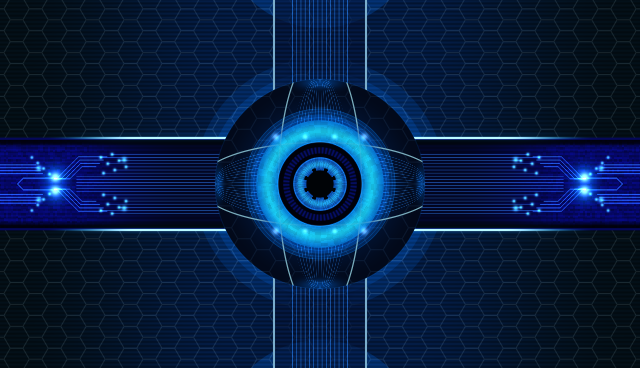
Write a WebGL 1 fragment shader that draws this background.

```glsl
precision highp float;
// A glowing mechanical eye in a glass sphere, where two circuit bands cross
// over a hexagon mesh. Everything is mirrored about both axes and layered
// from back to front with distance functions; one unit is the canvas height.
uniform vec2 u_resolution;

const vec3 ICE = vec3(0.73, 0.88, 0.91);
const vec3 CYAN = vec3(0.10, 0.78, 0.93);
const vec3 STEEL = vec3(0.14, 0.42, 0.72);

float hash(vec2 p) {
  return fract(sin(dot(p, vec2(127.1, 311.7))) * 43758.5453);
}

// Antialiased coverage of a shape with signed distance d.
float fill(float d) {
  return clamp(0.5 - d * u_resolution.y, 0.0, 1.0);
}

float stroke(float d, float halfWidth) {
  return fill(abs(d) - halfWidth);
}

// Soft window that is 1 between a and b.
float span(float x, float a, float b) {
  return smoothstep(a - 0.004, a, x) * (1.0 - smoothstep(b, b + 0.004, x));
}

// Distance to the nearest edge of a flat-topped hexagon mesh.
float hexEdge(vec2 p, float size) {
  vec2 s = vec2(1.0, 1.732);
  p = p.yx / size;
  vec2 a = mod(p, s) - 0.5 * s;
  vec2 b = mod(p - 0.5 * s, s) - 0.5 * s;
  vec2 c = abs(dot(a, a) < dot(b, b) ? a : b);
  return (0.5 - max(dot(c, 0.5 * s), c.x)) * size;
}

float spark(vec2 p, float size) {
  return exp(-dot(p, p) / (size * size));
}

// Evenly spaced hairlines along one axis.
float hairlines(float x, float spacing) {
  return stroke((fract(x / spacing) - 0.5) * spacing, 0.0008);
}

// Circuit traces, hubs and pads in the mirrored quadrant q.
vec3 circuit(vec2 q) {
  float lines = 0.0;
  float pads = 0.0;
  for (int i = 0; i < 10; i++) {
    float k = float(i);
    float y = 0.004 + 0.0085 * k;
    float end = k < 3.0 ? 0.66 : 0.52 + 0.08 * fract(k * 0.618);
    lines += stroke(q.y - y, 0.0007) * span(q.x, 0.2, end) * 0.65;
    if (k > 2.0) pads += spark(q - vec2(end, y), 0.0045);
  }
  for (int i = 0; i < 4; i++) {
    float k = float(i);
    // Fan of traces that bends from the hub to a level run.
    float bend = min(0.047 + 0.009 * k, 0.014 + max(0.0, 0.68 + 0.012 * k - q.x));
    lines += stroke(q.y - bend, 0.0011) * span(q.x, 0.61 - 0.01 * k, 0.72) * 0.8;
    // Bus that leaves through the side of the canvas.
    float y = 0.028 + 0.008 * k;
    lines += stroke(q.y - y, 0.001) * span(q.x, 0.755 + 0.006 * k, 1.0);
    pads += spark(q - vec2(0.735 + 0.016 * k, 0.027 + 0.015 * k), 0.004);
  }
  lines += stroke(q.y - min(0.016, 0.822 - q.x), 0.0012) * span(q.x, 0.72, 0.822);
  pads += spark(q - vec2(0.764, 0.043), 0.007) + spark(q - vec2(0.532, 0.066), 0.007);
  vec2 hub = q - vec2(0.719, 0.018);
  return lines * vec3(0.18, 0.48, 0.85) + pads * vec3(0.3, 0.8, 0.95)
    + spark(hub, 0.012) * ICE + spark(hub, 0.03) * vec3(0.0, 0.35, 0.6);
}

vec3 eye(vec3 col, vec2 p) {
  float r = length(p);
  float a = atan(p.y, p.x);
  float plates = hash(floor(vec2(a * 9.0, r * 130.0)));
  float fine = hash(floor(vec2(a * 26.0, r * 50.0)));

  // Outer glow and cyan iris.
  col += vec3(0.0, 0.16, 0.34) * (0.5 * fill(r - 0.205) + 0.5 * fill(r - 0.187));
  col += stroke(mod(r, 0.008) - 0.004, 0.0008) * span(r, 0.17, 0.207) * vec3(0.0, 0.12, 0.2);
  vec3 iris = mix(vec3(0.02, 0.43, 0.82), CYAN, exp(-pow((r - 0.142) / 0.02, 2.0)));
  col = mix(col, iris * (0.88 + 0.12 * plates + 0.06 * fine), fill(r - 0.173));
  col += 0.6 * spark(abs(p) - vec2(0.12, 0.128), 0.009) * ICE;
  col += 0.4 * spark(abs(p) - vec2(0.04, 0.128), 0.007) * ICE;

  // Dark moat with a deep blue track.
  float track = span(r, 0.085, 0.098) * (0.6 + 0.4 * sin(a * 60.0));
  col = mix(col, vec3(0.0, 0.005, 0.04) + track * vec3(0.02, 0.05, 0.36), fill(r - 0.114));
  col += stroke(r - 0.114, 0.0015) * vec3(0.0, 0.15, 0.3);

  // Inner lens and toothed pupil.
  vec3 lens = mix(vec3(0.03, 0.27, 0.68), vec3(0.12, 0.62, 0.9), exp(-pow((r - 0.054) / 0.01, 2.0)));
  col = mix(col, lens * (0.82 + 0.25 * fine), fill(r - 0.073));
  col += stroke(r - 0.071, 0.0015) * vec3(0.05, 0.2, 0.25);
  float teeth = 0.008 * smoothstep(0.4, 0.7, cos(8.0 * a + 3.1416));
  return mix(col, vec3(0.0, 0.01, 0.025), fill(r - 0.037 - teeth));
}

void main() {
  vec2 p = (gl_FragCoord.xy - 0.5 * u_resolution) / u_resolution.y;
  vec2 q = abs(p);
  float r = length(p);
  float scan = 0.5 + 0.5 * sin(p.y * 560.0);
  float hex = stroke(hexEdge(p, 0.0595), 0.0014);

  // Backdrop with mesh and scan lines.
  vec3 col = mix(vec3(0.01, 0.10, 0.25), vec3(0.012, 0.055, 0.085), smoothstep(0.2, 0.85, q.x));
  col *= 0.75 + 0.4 * scan;
  col += hex * vec3(0.085, 0.10, 0.10);

  // Halos behind the sphere and at the top and bottom edges.
  float corner = smoothstep(0.012, 0.03, q.x * q.y);
  col += vec3(0.0, 0.09, 0.19) * (fill(r - 0.305) + corner * fill(r - 0.342)) * 0.6;
  col += vec3(0.0, 0.08, 0.17) * fill(length(q - vec2(0.0, 0.694)) - 0.27);

  // Vertical band.
  col = mix(col, vec3(0.015, 0.08, 0.23) * (0.7 + 0.4 * scan), 0.65 * fill(q.x - 0.125));
  col += hairlines(p.x, 0.0115) * fill(q.x - 0.082) * STEEL * 0.75;
  col = mix(col, vec3(0.48, 0.68, 0.8), stroke(q.x - 0.125, 0.0028));

  // Horizontal band with glowing rails.
  float cells = hash(floor(p * 150.0));
  vec3 bandColor = mix(vec3(0.01, 0.03, 0.18), vec3(0.02, 0.03, 0.43), smoothstep(0.35, 0.7, q.x));
  bandColor *= 0.6 + 0.3 * scan + 0.35 * cells * smoothstep(0.5, 0.7, q.x);
  bandColor *= 1.0 - smoothstep(0.098, 0.115, q.y) * 0.85;
  col = mix(col, bandColor + circuit(q), fill(q.y - 0.125));
  float rail = 1.0 - smoothstep(0.5, 0.75, q.x);
  col = mix(col, vec3(0.02, 0.03, 0.35), stroke(q.y - 0.123, 0.003));
  col = mix(col, mix(CYAN, ICE, rail), stroke(q.y - 0.125, 0.003) * rail);
  col += exp(-abs(q.y - 0.125) * 130.0) * rail * vec3(0.0, 0.12, 0.2);

  // Glass sphere with curved lines and meridians.
  vec2 bulge = sqrt(max(1.0 - q * q / 0.086, 0.02));
  vec2 curved = p / bulge.yx;
  vec3 glass = mix(vec3(0.01, 0.08, 0.21), vec3(0.008, 0.035, 0.10), smoothstep(0.16, 0.28, r));
  glass += hex * vec3(0.035, 0.06, 0.08);
  glass += hairlines(curved.y, 0.0115) * fill(abs(curved.y) - 0.1) * STEEL * 0.55;
  glass += hairlines(curved.x, 0.0115) * fill(abs(curved.x) - 0.085) * STEEL * 0.5;
  glass += (spark((q - vec2(0.0, 0.275)) * vec2(0.3, 1.0), 0.016)
    + spark((q - vec2(0.275, 0.0)) * vec2(1.0, 0.3), 0.012)) * vec3(0.0, 0.18, 0.38);
  glass = eye(glass, p);
  vec2 meridian = 0.113 * sqrt(max(1.0 - q.yx * q.yx / vec2(0.13, 0.109), 0.0));
  float arcs = max(stroke(q.x - meridian.x, 0.0018), stroke(q.y - meridian.y, 0.0018));
  glass = mix(glass, vec3(0.55, 0.78, 0.84), arcs * mix(0.15, 0.85, smoothstep(0.15, 0.2, r)));
  col = mix(col, glass, fill(r - 0.285));
  col += stroke(r - 0.285, 0.0012) * vec3(0.0, 0.06, 0.12);

  gl_FragColor = vec4(clamp(col, 0.0, 1.0), 1.0);
}
```
